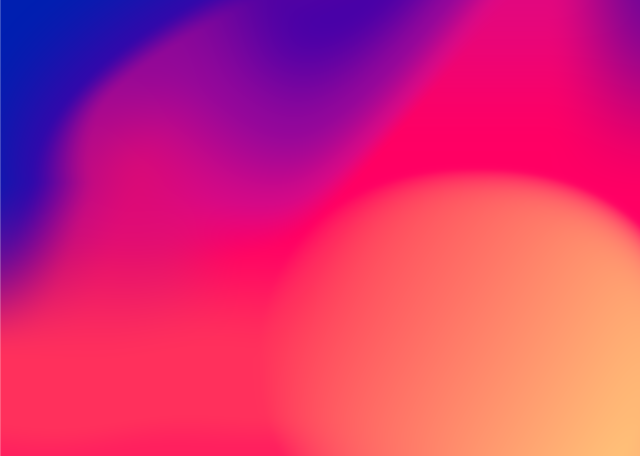
A WebGL 2 fragment shader for this background:

```glsl
#version 300 es
precision highp float;

uniform vec2 u_resolution;
out vec4 fragColor;

const vec3 CORAL = vec3(1.0, 0.19, 0.36);
const vec3 CRIMSON = vec3(0.91, 0.07, 0.42);
const vec3 HOT_PINK = vec3(1.0, 0.0, 0.39);
const vec3 MAGENTA = vec3(0.86, 0.035, 0.52);
const vec3 PURPLE = vec3(0.60, 0.03, 0.60);
const vec3 INDIGO = vec3(0.27, 0.0, 0.66);
const vec3 BLUE = vec3(0.0, 0.12, 0.69);

// Coral floor rising into crimson on the left and hot pink on the right
vec3 warmBase(vec2 p) {
    float ripple = 0.012 * sin(7.0 * p.x + 1.0) + 0.006 * sin(15.0 * p.x - 9.0 * p.y);
    float height = p.y + ripple;
    float rise = smoothstep(0.2, 0.49, height);
    float floorGlow = 0.35 * (1.0 - smoothstep(0.0, 0.09, height));
    vec3 upper = mix(CRIMSON, HOT_PINK, smoothstep(0.33, 0.55, p.x));
    vec3 color = mix(mix(CORAL, HOT_PINK, floorGlow), upper, rise);
    return mix(color, MAGENTA, 0.85 * smoothstep(0.66, 1.05, p.y));
}

// Violet lobe hanging from the top, bounded below by a hyperbola
vec3 addLobe(vec3 color, vec2 p) {
    float m = p.x - 0.65;
    float edge = 0.43 + 0.6 * (m + sqrt(m * m + 0.01));
    float slope = mix(1.4, 3.8, smoothstep(0.35, 0.95, p.x));
    float depth = (p.y - edge) * slope;
    color = mix(color, MAGENTA, smoothstep(-0.05, 0.22, depth));
    color = mix(color, PURPLE, smoothstep(0.1, 0.6, depth));
    color = mix(color, INDIGO, smoothstep(0.45, 1.3, depth));
    // Crimson glow on the lower left flank
    vec2 q = (p - vec2(0.29, 0.59)) / vec2(0.13, 0.15);
    return mix(color, vec3(0.87, 0.04, 0.44), 0.7 * exp(-dot(q, q)));
}

// Blue corner behind a curved ridge, with a violet haze that fades below
vec3 addBlueCorner(vec3 color, vec2 p) {
    float up = max(p.y - 0.6, 0.0);
    float down = min(p.y - 0.6, 0.0);
    float ridge = 0.12 + 2.55 * up * up + 0.35 * down;
    float dist = (ridge - p.x) / sqrt(1.0 + 25.0 * up * up);
    float crisp = smoothstep(0.55, 0.82, p.y);

    float haze = smoothstep(-0.2, 0.02, dist) * smoothstep(0.2, 0.5, p.y);
    color = mix(color, vec3(0.55, 0.05, 0.55), haze * mix(0.5, 0.2, crisp));

    vec3 corner = mix(INDIGO, BLUE, smoothstep(-0.05, 0.21, dist));
    float cover = smoothstep(mix(-0.10, -0.025, crisp), mix(0.06, 0.045, crisp), dist);
    return mix(color, corner, cover * smoothstep(0.22, 0.61, p.y));
}

// Peach dome: crisp along the crown, soft along its left side
vec3 addDome(vec3 color, vec2 p) {
    float right = smoothstep(0.9, 1.3, p.x);
    vec2 q = p - vec2(1.05, 0.21);
    q.y = max(q.y, mix(-0.3, -0.12, right));
    q = pow(abs(q) / vec2(0.478, 0.419), vec2(2.2));
    float inside = 1.0 - pow(q.x + q.y, 1.0 / 2.2);
    float depth = 0.5 * (inside + sqrt(inside * inside + 0.0003));
    float crown = smoothstep(0.25, 0.58, p.y) * smoothstep(0.55, 1.0, p.x);
    float sharpness = mix(6.0, 14.0, max(right, crown));
    float warmth = 0.27 + 1.1 * (p.x - 0.92) - 0.67 * (p.y - 0.357);
    vec3 peach = mix(vec3(1.0, 0.27, 0.36), vec3(1.0, 0.76, 0.47), clamp(warmth, 0.0, 1.0));
    float cover = (1.0 - exp(-sharpness * depth)) * smoothstep(-0.05, 0.02, inside);
    return mix(color, peach, cover);
}

void main() {
    // Height spans 0 to 1, width spans 0 to about 1.41
    vec2 p = gl_FragCoord.xy / u_resolution * vec2(1.41, 1.0);

    vec3 color = addLobe(warmBase(p), p);

    // Violet shade in the upper right corner
    float shade = smoothstep(1.2, 1.44, p.x) * smoothstep(0.55, 1.1, p.y);
    color = mix(color, vec3(0.42, 0.02, 0.60), shade);

    color = addBlueCorner(color, p);
    color = addDome(color, p);

    // Pale hairline along the left border
    float hairline = 1.0 - smoothstep(0.0, 0.0035, p.x);
    color = mix(color, vec3(1.0), 0.28 * hairline);
    fragColor = vec4(color, 1.0);
}
```
